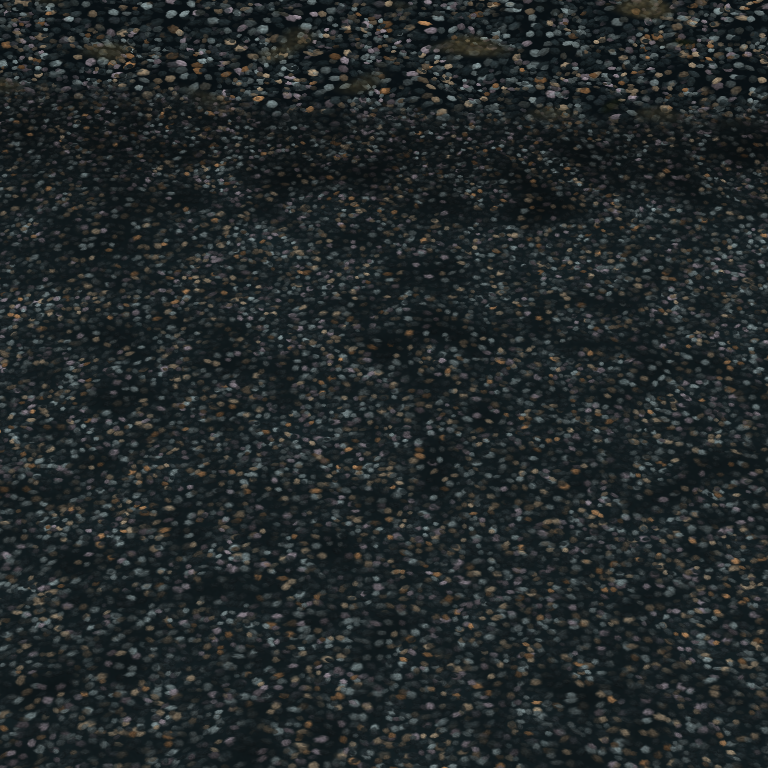
Give the GLSL for this texture, as a WebGL 2 fragment shader.

```glsl
#version 300 es
precision highp float;
// A bed of wet gravel seen at a slant: soft, dim stones under shallow water,
// a dark waterline, and a crisper dry bank along the top. Stones are jittered
// ellipses laid over each other cell by cell, roughened with gradient noise.

uniform vec2 u_resolution;
out vec4 fragColor;

vec3 hash3(vec2 p) {
  vec3 q = fract(p.xyx * vec3(0.1031, 0.1030, 0.0973));
  q += dot(q, q.yxz + 33.33);
  return fract((q.xxy + q.yzz) * q.zyx);
}

float gradientNoise(vec2 p) {
  vec2 i = floor(p), f = p - i;
  vec2 w = f * f * f * (f * (f * 6.0 - 15.0) + 10.0);
  vec2 e = vec2(0.0, 1.0);
  float a = dot(hash3(i).xy * 2.0 - 1.0, f);
  float b = dot(hash3(i + e.yx).xy * 2.0 - 1.0, f - e.yx);
  float c = dot(hash3(i + e.xy).xy * 2.0 - 1.0, f - e.xy);
  float d = dot(hash3(i + e.yy).xy * 2.0 - 1.0, f - e.yy);
  return mix(mix(a, b, w.x), mix(c, d, w.x), w.y);
}

// Mostly blue-grey stones, some tan or lilac, a few rusty; dark ones turn teal.
vec3 stoneColor(float pick, float kind) {
  float light = 0.10 + 0.34 * pow(pick, 2.2);
  vec3 tint = vec3(0.92, 1.03, 1.04);
  tint = mix(tint, vec3(1.13, 1.01, 0.84), step(0.48, kind));
  tint = mix(tint, vec3(1.05, 0.98, 1.04), step(0.74, kind));
  tint = mix(tint, vec3(1.30, 0.98, 0.68), step(0.93, kind));
  return light * mix(vec3(0.80, 1.04, 1.12), tint, smoothstep(0.10, 0.22, light));
}

// Lays one stone per cell over the ground colour.
vec3 layStones(vec3 ground, vec2 p, float seed, float blur) {
  vec3 col = ground;
  for (int j = -1; j <= 1; j++) {
    for (int i = -1; i <= 1; i++) {
      vec2 cell = floor(p) + vec2(i, j);
      vec3 place = hash3(cell + seed);
      vec3 form = hash3(cell + seed + 57.3);
      vec3 paint = hash3(cell + seed + 211.7);
      vec2 d = p - cell - 0.5 - 0.8 * (place.xy - 0.5);
      float turn = (place.z - 0.5) * 1.5;
      float c = cos(turn), s = sin(turn);
      vec2 q = mat2(c, -s, s, c) * d / mix(vec2(0.36, 0.30), vec2(0.62, 0.50), form.xy);
      float rim = length(q) + 0.32 * gradientNoise(q * 1.4 + place.xy * 40.0);
      float cover = 1.0 - smoothstep(1.0 - blur, 1.0 + 0.4 * blur, rim);
      // Lit from above, darker toward the rim, with a mottled face.
      float shade = 1.08 + 0.20 * q.y - 0.25 * rim * rim;
      shade += 0.35 * gradientNoise(q * 2.3 + paint.xy * 60.0);
      col = mix(col, stoneColor(paint.x, paint.y) * max(shade, 0.3), cover);
    }
  }
  return col;
}

void main() {
  vec2 uv = gl_FragCoord.xy / u_resolution;
  float broad = gradientNoise(uv * vec2(5.0, 7.0) + 3.7);
  float patches = gradientNoise(uv * vec2(15.0, 24.0) + 11.0);

  // Stones under water shrink with distance.
  vec2 bed = vec2((uv.x - 0.5) * (60.0 + 38.0 * uv.y),
                  uv.y * (76.0 + 30.0 * uv.y));
  bed += 0.5 * vec2(patches, broad);
  vec3 water = layStones(vec3(0.065, 0.098, 0.108), bed, 13.0, 0.55);
  water = mix(water, layStones(water, bed * 1.27 + 5.3, 91.0, 0.50),
              smoothstep(-0.35, 0.25, patches + 0.5 * broad));
  water *= 1.04 + 0.40 * patches + 0.25 * broad;
  water = mix(vec3(0.088, 0.125, 0.138), water, 0.90);

  // Dim band below the waterline, sparing its brightest flecks.
  float edge = 0.855 + 0.022 * sin(uv.x * 5.0 + 1.6) + 0.035 * broad + 0.02 * patches;
  float gloom = smoothstep(edge - 0.17, edge - 0.04, uv.y);
  water *= 1.0 - gloom * (0.34 - 0.5 * max(water.g - 0.25, 0.0));

  // Dry bank: sharper and more contrasted, with ochre grit and dark moss.
  vec2 dry = (uv - vec2(0.5, 0.0)) * vec2(66.0, 90.0) + 0.6 * patches;
  vec3 bank = layStones(vec3(0.045, 0.065, 0.075), dry, 37.0, 0.28);
  bank = mix(bank, layStones(bank, dry * 1.6 + 8.1, 153.0, 0.30),
             smoothstep(-0.25, 0.2, patches));
  bank = (bank - 0.15) * 1.22 + 0.165;
  float grit = gradientNoise(uv * vec2(9.0, 22.0) + 27.0);
  float fine = gradientNoise(uv * vec2(150.0, 210.0));
  bank = mix(bank, vec3(0.27, 0.24, 0.16) * (1.0 + 0.7 * fine),
             0.6 * smoothstep(0.18, 0.42, grit));
  float moss = gradientNoise(uv * vec2(12.0, 26.0) + 71.0);
  bank = mix(bank, vec3(0.08, 0.10, 0.04) * (1.0 + 0.6 * fine),
             0.85 * smoothstep(0.40, 0.52, moss));

  vec3 col = mix(water, bank, smoothstep(edge - 0.025, edge + 0.03, uv.y));
  col *= 1.0 + 0.10 * gradientNoise(uv * 190.0);
  fragColor = vec4(clamp(col, 0.0, 1.0), 1.0);
}
```
